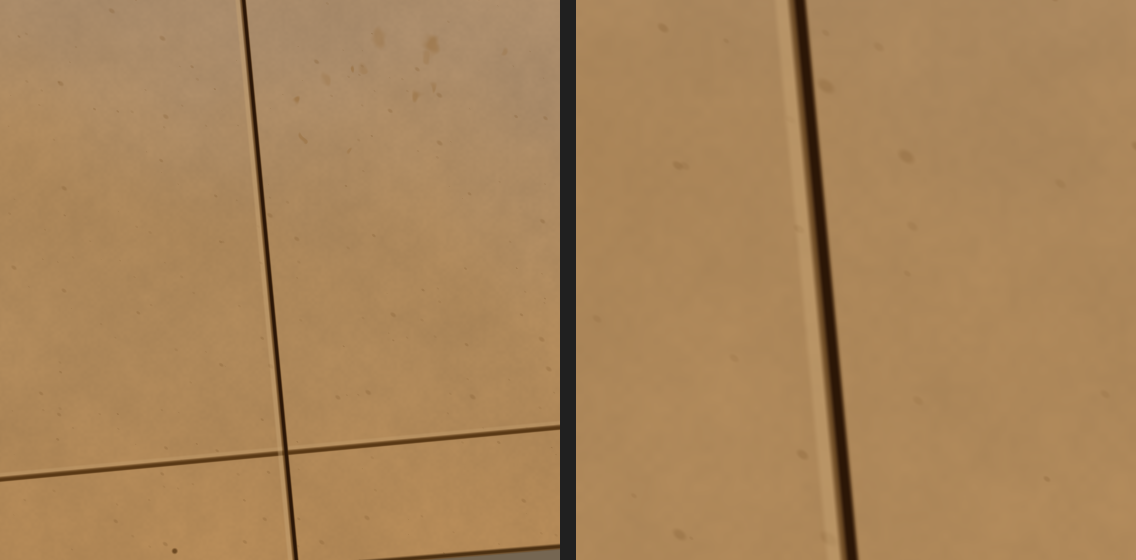
Left, the full canvas; right, a detail of the centre.
Give the GLSL for this texture, as a three.js fragment shader.

```glsl
// Warm beige stone floor tiles with slanted dark joints, soft mottling and faint stains.
varying vec2 vUv;

const vec3 TILE_WARM = vec3(0.695, 0.530, 0.335);
const vec3 TILE_MID = vec3(0.680, 0.530, 0.350);
const vec3 TILE_COOL = vec3(0.665, 0.545, 0.415);
const vec3 STAIN = vec3(0.590, 0.425, 0.230);
const vec3 SPECK = vec3(0.500, 0.350, 0.180);
const vec3 BEVEL = vec3(0.780, 0.640, 0.450);
const vec3 JOINT_DARK = vec3(0.170, 0.085, 0.025);
const vec3 JOINT_BROWN = vec3(0.350, 0.220, 0.080);
const vec3 BORDER = vec3(0.460, 0.400, 0.320);

float hash(vec2 p) {
  return fract(sin(dot(p, vec2(127.1, 311.7))) * 43758.5453);
}

vec2 hash2(vec2 p) {
  return vec2(hash(p), hash(p + 19.7));
}

float noise(vec2 p) {
  vec2 i = floor(p);
  vec2 f = fract(p);
  f = f * f * (3.0 - 2.0 * f);
  return mix(mix(hash(i), hash(i + vec2(1.0, 0.0)), f.x),
             mix(hash(i + vec2(0.0, 1.0)), hash(i + vec2(1.0, 1.0)), f.x), f.y);
}

float fbm(vec2 p) {
  float sum = 0.0;
  float amp = 0.5;
  for (int i = 0; i < 4; i++) {
    sum += amp * noise(p);
    p = p * 2.03 + 7.3;
    amp *= 0.5;
  }
  return sum;
}

// Signed distance to the line through a and b, positive on its left.
float lineDistance(vec2 p, vec2 a, vec2 b) {
  vec2 dir = normalize(b - a);
  return dot(p - a, vec2(-dir.y, dir.x));
}

float band(float d, float halfWidth, float blur) {
  return 1.0 - smoothstep(halfWidth - blur, halfWidth + blur, abs(d));
}

// Dark groove with a pale bevel on its positive side.
vec3 drawJoint(vec3 base, float d, float halfWidth, vec3 groove, float bevel) {
  vec3 col = mix(base, BEVEL, bevel * band(d - halfWidth * 2.1, halfWidth * 0.8, 0.0022));
  col = mix(col, JOINT_BROWN, 0.75 * band(d - halfWidth * 0.25, halfWidth, 0.0022));
  return mix(col, groove, band(d, halfWidth * 0.6, 0.0018));
}

// Sparse elongated specks, at most one in each cell.
float specks(vec2 p, float cells, float density) {
  vec2 q = p * cells;
  vec2 id = floor(q);
  vec2 center = 0.25 + 0.5 * hash2(id + 3.1);
  vec2 d = (fract(q) - center) * mat2(0.8, -0.6, 0.6, 0.8);
  float radius = mix(0.06, 0.19, hash(id + 8.4));
  float dotMask = 1.0 - smoothstep(radius * 0.3, radius, length(d * vec2(1.0, 1.6)));
  return dotMask * step(1.0 - density, hash(id + 41.2));
}

// Irregular stains scattered over a rectangle.
float stains(vec2 p, vec2 corner, vec2 size) {
  float mask = 0.0;
  vec2 warp = 0.018 * (vec2(noise(p * 55.0), noise(p * 55.0 + 31.0)) - 0.5);
  for (int i = 0; i < 12; i++) {
    vec2 seed = vec2(float(i), 5.3);
    vec2 center = corner + size * hash2(seed);
    float radius = mix(0.007, 0.022, pow(hash(seed + 2.9), 2.0));
    float strength = mix(0.25, 0.65, hash(seed + 6.1));
    float d = length((p + warp - center) * vec2(1.2, 0.85));
    mask = max(mask, strength * (1.0 - smoothstep(radius * 0.3, radius, d)));
  }
  return mask;
}

vec3 tileSurface(vec2 p, float rightTile) {
  // Cool sheen at the top, warmer toward the bottom.
  float cool = smoothstep(0.5, 1.0, p.y + 0.18 * (p.x - 0.5) + 0.2 * (fbm(p * 4.0) - 0.5));
  vec3 col = mix(TILE_WARM, TILE_MID, smoothstep(0.0, 0.45, p.y));
  col = mix(col, TILE_COOL, cool);
  // Cloudy mottling and fine grain.
  col *= 1.0 + 0.09 * (fbm(p * 5.0 + 11.0) - 0.47);
  col *= 1.0 + 0.05 * (fbm(p * vec2(38.0, 30.0)) - 0.47);
  col *= 1.0 + 0.02 * (noise(p * 170.0) - 0.5);
  col = mix(col, STAIN, rightTile * stains(p, vec2(0.46, 0.72), vec2(0.48, 0.26)));
  return mix(col, SPECK, 0.28 * specks(p, 22.0, 0.16) + 0.16 * specks(p + 0.37, 37.0, 0.12));
}

void main() {
  vec2 p = vUv;
  float upright = lineDistance(p, vec2(0.529, 0.0), vec2(0.435, 1.0));
  float level = lineDistance(p, vec2(0.0, 0.143), vec2(1.0, 0.236));
  float edge = lineDistance(p, vec2(0.68, 0.0), vec2(1.0, 0.026));

  vec3 col = tileSurface(p, step(upright, 0.0));

  // Small chip near the lower rim.
  float chip = length(p - vec2(0.312, 0.016));
  col = mix(col, JOINT_BROWN, 0.8 * (1.0 - smoothstep(0.002, 0.007, chip)));

  // Joints, the level one being thinner and paler.
  col = drawJoint(col, level, 0.0042, JOINT_BROWN, 0.35);
  col = drawJoint(col, upright, 0.0050, JOINT_DARK, 0.45);

  // Shadowed tile edge with the grey border below it.
  col = mix(col, BORDER, 1.0 - smoothstep(-0.008, -0.004, edge));
  col = mix(col, JOINT_BROWN * 0.85, band(edge + 0.002, 0.004, 0.003));
  gl_FragColor = vec4(col, 1.0);
}
```
